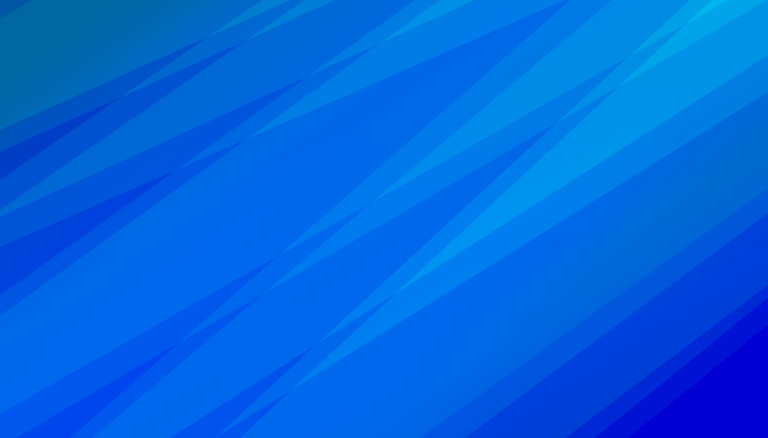
Reproduce this background procedurally as a Shadertoy shader.

```glsl
// Overlapping diagonal blue light bands over a soft teal-to-navy gradient.

// Coverage of the area below a straight line, given its heights at the left and right edges.
float below(vec2 uv, vec2 heights) {
    float slope = (heights.y - heights.x) * iResolution.y / iResolution.x;
    float dist = (mix(heights.x, heights.y, uv.x) - uv.y) / length(vec2(1.0, slope));
    return clamp(dist * iResolution.y + 0.5, 0.0, 1.0);
}

// Two steep edges add light and two shallow edges remove it,
// so the band is bright on one side of the crossing and dark on the other.
float crossing(vec2 uv, vec4 steep, vec4 shallow) {
    return below(uv, steep.xy) + below(uv, steep.zw)
         - below(uv, shallow.xy) - below(uv, shallow.zw);
}

float bump(float x, float center, float width) {
    float d = (x - center) / width;
    return exp(-d * d);
}

// Faint layered streaks that run along the diagonal.
float streaks(float across, float along) {
    return sin(across * 70.0 + along * 3.0) + 0.5 * sin(across * 131.0 - along * 5.0);
}

// Smooth backdrop: teal corner, blue centre, muted lower right.
vec3 backdrop(vec2 uv, float across) {
    float right = smoothstep(0.5, 0.95, uv.x);
    float green = 0.41 - 0.03 * smoothstep(0.68, 0.8, across);
    float blue = mix(0.64, 0.83, smoothstep(0.07, 0.23, across))
               + 0.10 * smoothstep(0.2, 0.42, across)
               - 0.05 * smoothstep(0.4, 0.9, uv.y) * smoothstep(0.3, 0.5, across)
               - 0.10 * smoothstep(0.65, 0.9, across);
    blue -= 0.09 * right * bump(across, 0.70, 0.06);
    green += 0.01 * right * bump(across, 0.70, 0.06);
    return vec3(0.0, green, blue);
}

void mainImage(out vec4 fragColor, in vec2 fragCoord) {
    vec2 uv = fragCoord / iResolution.xy;
    float across = (1.2 * uv.x + 1.0 - uv.y) / 2.2;
    vec3 color = backdrop(uv, across);

    // Crossing bands, from the upper left to the lower right
    float light = 0.085 * crossing(uv, vec4(0.589, 1.794, 0.521, 1.728),
                                       vec4(0.703, 1.489, 0.653, 1.449));
    light += 0.075 * crossing(uv, vec4(0.326, 1.573, 0.279, 1.537),
                                  vec4(0.505, 1.306, 0.436, 1.203));
    light += 0.068 * crossing(uv, vec4(-0.140, 1.395, -0.177, 1.300),
                                  vec4(0.055, 1.052, -0.021, 1.001));
    light += 0.083 * crossing(uv, vec4(-0.452, 1.164, -0.508, 1.119),
                                  vec4(-0.249, 0.874, -0.307, 0.790));

    // Small shaded corner
    light -= 0.07 * (1.0 - below(uv, vec2(0.955, 2.05)));

    // Stepped descent into navy
    light -= 0.05 * below(uv, vec2(-0.689, 0.571));
    light -= 0.08 * below(uv, vec2(-0.788, 0.514));
    light -= 0.09 * below(uv, vec2(-0.972, 0.349));
    light -= 0.09 * below(uv, vec2(-1.099, 0.320));
    light -= 0.10 * below(uv, vec2(-1.157, 0.258));

    // Bright bands gain a little blue
    color.g += light + 0.003 * streaks(across, uv.x + uv.y);
    color.b += 0.12 * max(light, 0.0);
    fragColor = vec4(clamp(color, 0.0, 1.0), 1.0);
}
```
